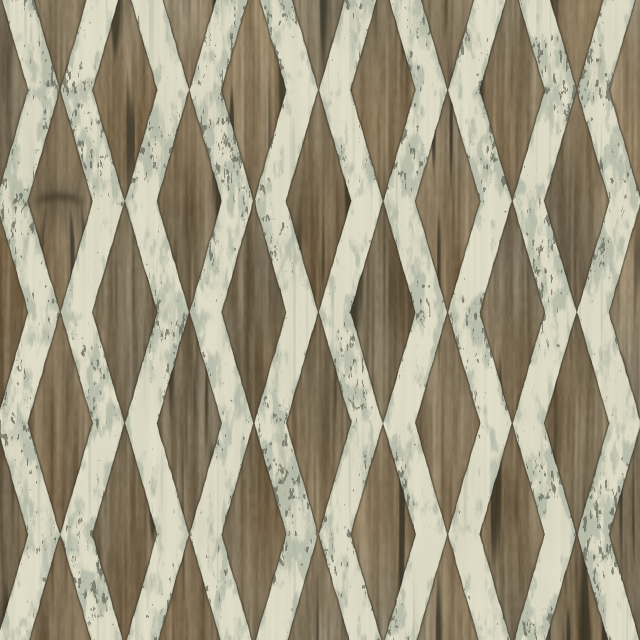
Write a WebGL 1 fragment shader that draws this pattern.

```glsl
precision highp float;
// Rows of cream zigzag stripes painted on weathered brown wood, leaving diamonds bare.
// Folded coordinates give the stripe distance; stretched value noise gives the
// vertical grain, the dark cracks and the scuffed, chipped paint.

#define HALF_CELL vec2(0.1009, 0.1736)  // half a repeat across and down
#define TOUCH_POINT vec2(0.0940, 0.8594) // where two stripes meet
#define STRIPE_HALF 0.243               // half stripe width, in half cells
#define EDGE_ROUGHNESS 0.0022
#define PAINT_WEAR 0.50
#define CRACK_AMOUNT 0.75
#define KNOT_CENTER vec2(0.092, 0.683)
#define PAINT_COLOR vec3(0.865, 0.855, 0.770)
#define SCUFF_COLOR vec3(0.650, 0.685, 0.620)
#define WOOD_DARK vec3(0.350, 0.295, 0.210)
#define WOOD_LIGHT vec3(0.650, 0.595, 0.490)
#define CRACK_COLOR vec3(0.190, 0.175, 0.130)

uniform vec2 u_resolution;

float hash(vec2 p) {
  vec3 q = fract(p.xyx * vec3(0.1031, 0.1030, 0.0973));
  q += dot(q, q.yzx + 33.33);
  return fract((q.x + q.y) * q.z);
}

float noise(vec2 p) {
  vec2 i = floor(p), f = fract(p);
  f = f * f * (3.0 - 2.0 * f);
  return mix(mix(hash(i), hash(i + vec2(1.0, 0.0)), f.x),
             mix(hash(i + vec2(0.0, 1.0)), hash(i + vec2(1.0)), f.x), f.y);
}

float fbm(vec2 p) {
  float sum = 0.0, amplitude = 0.5;
  for (int i = 0; i < 4; i++) {
    sum += amplitude * noise(p);
    p = p * 2.03 + 17.3;
    amplitude *= 0.5;
  }
  return sum / 0.9375;
}

// Triangle wave: 0 at even integers, 1 at odd ones
vec2 fold(vec2 p) {
  return abs(mod(p + 1.0, 2.0) - 1.0);
}

// Signed distance to the zigzag stripes, positive inside the paint
float stripeDistance(vec2 p) {
  vec2 f = fold((p - TOUCH_POINT) / HALF_CELL);
  float offset = abs(f.x - 0.25 - 0.5 * f.y);
  return (STRIPE_HALF - offset) * HALF_CELL.x * 0.96;
}

vec3 woodColor(vec2 p) {
  // Grain bends around a single knot
  vec2 k = (p - KNOT_CENTER) / vec2(0.050, 0.040);
  float knot = exp(-dot(k, k));
  vec2 g = p + vec2(0.004 * (noise(p * vec2(9.0, 5.0)) - 0.5), 0.0);
  g.x += 0.012 * knot * k.x;

  float broad = fbm(p * vec2(7.0, 4.0) + 3.1);
  float plank = noise(g * vec2(24.0, 1.6) + 8.0);
  float grain = noise(g * vec2(85.0, 3.5) + 21.0);
  float fiber = noise(g * vec2(230.0, 9.0) + 40.0);
  float speck = noise(g * vec2(330.0, 90.0));
  float tone = 0.52 + 0.55 * (broad - 0.5) + 0.32 * (plank - 0.5)
             + 0.42 * (grain - 0.5) + 0.42 * (fiber - 0.5) + 0.14 * (speck - 0.5);
  vec3 color = mix(WOOD_DARK, WOOD_LIGHT, clamp(tone, 0.0, 1.1));
  color += vec3(0.018, 0.0, -0.016) * (noise(p * vec2(14.0, 5.0) + 60.0) * 2.0 - 1.0);

  // Long dark cracks, densest near the middle
  float middle = exp(-pow((p.x - 0.54) / 0.13, 2.0));
  float streak = noise(g * vec2(105.0, 5.0) + 70.0) * 0.65
               + noise(g * vec2(38.0, 4.0) + 90.0) * 0.35;
  float crack = smoothstep(0.69 - 0.07 * middle, 0.86, streak);
  color = mix(color, CRACK_COLOR, CRACK_AMOUNT * crack);

  // Knot shadow under a thin arched rim
  float rim = exp(-pow((k.y - 0.25 + 0.35 * k.x * k.x) * 5.0, 2.0));
  float shade = 0.28 * knot + 0.35 * rim * smoothstep(1.0, 0.4, abs(k.x));
  return mix(color, CRACK_COLOR, shade);
}

vec3 paintColor(vec2 p, float inside) {
  float fiber = noise(p * vec2(190.0, 5.0) + 5.0);
  float cloud = fbm(p * vec2(16.0, 10.0) + 12.0);
  vec3 color = PAINT_COLOR + 0.035 * (cloud - 0.5) + 0.030 * (fiber - 0.5);
  float hairline = smoothstep(0.80, 0.95, noise(p * vec2(150.0, 4.0) + 33.0));
  color = mix(color, SCUFF_COLOR, 0.32 * hairline);

  // Scuffs gather along the edges in patches, with dark chips inside them
  float edge = exp(-max(inside, 0.0) / 0.008);
  float patches = smoothstep(0.42, 0.70, fbm(p * vec2(13.0, 8.0) + 50.0));
  float brush = fbm(p * vec2(100.0, 34.0) + 25.0);
  float wear = brush + 0.22 * edge + 0.24 * patches;
  color = mix(color, SCUFF_COLOR, PAINT_WEAR * 1.3 * smoothstep(0.60, 0.90, wear));
  float chips = fbm(p * vec2(210.0, 85.0) + 77.0) + 0.12 * edge + 0.20 * patches;
  return mix(color, vec3(0.36, 0.37, 0.32), PAINT_WEAR * 1.4 * smoothstep(0.82, 0.96, chips));
}

void main() {
  float pixel = 1.0 / u_resolution.y;
  vec2 p = gl_FragCoord.xy * pixel;

  float ragged = fbm(p * vec2(130.0, 60.0)) - 0.5;
  float inside = stripeDistance(p) + EDGE_ROUGHNESS * ragged;

  // Dark line where the bare wood meets the paint
  float outline = exp(-pow(inside / 0.0022, 2.0));
  vec3 wood = mix(woodColor(p), CRACK_COLOR, 0.60 * outline);
  vec3 paint = paintColor(p, inside);
  float coverage = smoothstep(-0.8 * pixel, 0.8 * pixel, inside);
  gl_FragColor = vec4(mix(wood, paint, coverage), 1.0);
}
```
